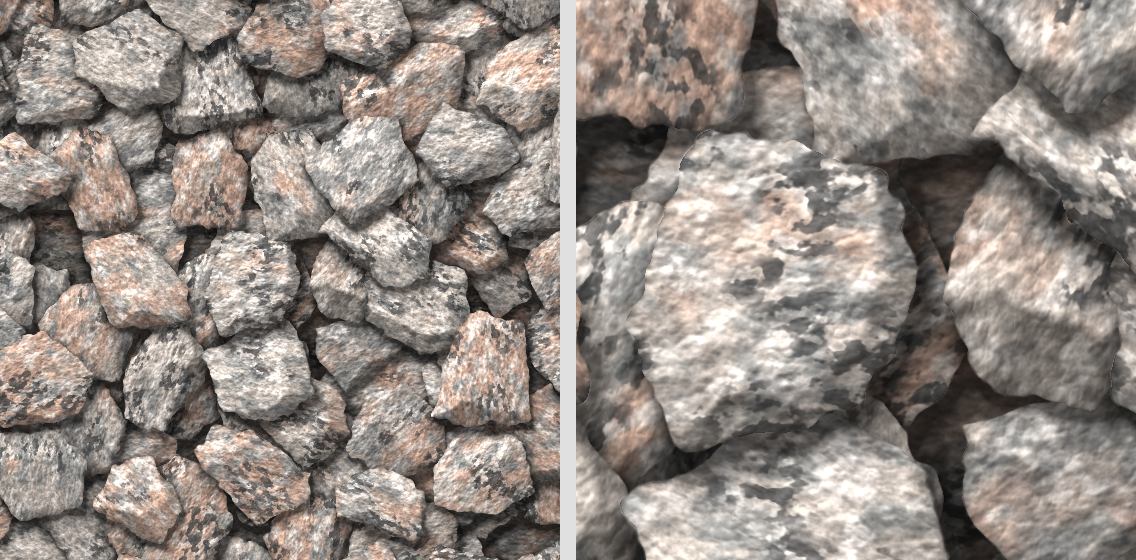
Left, the full canvas; right, a detail of the centre.
Give the GLSL for this texture, as a three.js fragment shader.

```glsl
// Heap of crushed granite: angular grey and pink stones with dark mica flecks.
varying vec2 vUv;

#define GRID 5.1          // stones across one layer
#define LAYERS 4
#define SIDES 6
#define EDGE 0.0012       // softness of outlines
#define ROUNDING 0.006    // softness of corners and facets
#define ROUGHNESS 0.021   // raggedness of outlines
#define RELIEF 1.5        // strength of surface bumps
#define SHADOW 0.62
#define SHADOW_REACH 0.009
#define MICA 0.72         // darkness of flecks
#define PINKNESS 0.75

const vec3 LIGHT = vec3(-0.29, 0.62, 0.73);
const vec3 GREY = vec3(0.735, 0.695, 0.66);
const vec3 PALE = vec3(0.86, 0.83, 0.805);
const vec3 PINK = vec3(0.76, 0.605, 0.525);
const vec3 SLATE = vec3(0.575, 0.57, 0.56);
const vec3 FLECK = vec3(0.23, 0.235, 0.24);

// The topmost stone at a point, and the light falling on it.
struct Surface {
  vec2 id;
  vec2 centre;
  float turn;
  float light;
};

float hash(vec2 p) {
  return fract(sin(dot(p, vec2(127.1, 311.7))) * 43758.5453);
}

float noise(vec2 p) {
  vec2 i = floor(p), f = fract(p);
  f = f * f * (3.0 - 2.0 * f);
  return mix(mix(hash(i), hash(i + vec2(1, 0)), f.x),
             mix(hash(i + vec2(0, 1)), hash(i + vec2(1, 1)), f.x), f.y);
}

float fbm(vec2 p) {
  float sum = 0.0, amp = 0.54;
  for (int i = 0; i < 3; i++) {
    sum += amp * noise(p);
    p = mat2(1.6, 1.2, -1.2, 1.6) * p + 3.7;
    amp *= 0.55;
  }
  return sum;
}

// Chipped surface height: broad lumps broken by sharp ridges.
float chips(vec2 p) {
  return fbm(p * 55.0) + 0.6 * abs(fbm(p * 100.0 + 9.0) - 0.5);
}

// Mineral colour at p, in the frame of one stone.
vec3 granite(vec2 p, vec2 id) {
  float patches = fbm(p * 15.0);
  float grain = fbm(p * 190.0);
  float blotch = fbm(p * 38.0 + 21.0);
  float kind = hash(id + 5.1);
  vec3 c = mix(GREY, SLATE, smoothstep(0.42, 0.68, blotch + 0.25 * (hash(id + 8.3) - 0.5)));
  float pink = smoothstep(0.38, 0.68, patches + 0.6 * (kind - 0.56));
  c = mix(c, PINK, PINKNESS * pink * smoothstep(0.2, 0.55, 1.0 - blotch));
  c = mix(c, PALE, 0.7 * smoothstep(0.48, 0.68, fbm(p * 70.0 + 40.0)));
  float zone = smoothstep(0.46, 0.68, fbm(p * 20.0 + 60.0) + 0.14 * (hash(id + 2.9) - 0.5));
  float fleck = smoothstep(0.47, 0.64, fbm(p * 120.0 + 80.0) + 0.13 * zone - 0.07);
  c = mix(c, FLECK, MICA * fleck * (0.15 + 0.85 * zone));
  return c * (0.7 + 0.6 * grain);
}

// Lays one stone, and its shadow, over the surface below.
void layStone(vec2 p, vec2 id, vec2 centre, inout Surface top) {
  vec2 q = p - centre;
  float turn = 6.2832 * hash(id + 1.7);
  float girth = hash(id + 3.3);
  vec2 radii = vec2(mix(0.078, 0.125, girth), mix(0.056, 0.09, fract(girth * 7.0)));
  vec2 tilt = (vec2(hash(id + 7.7), hash(id + 9.9)) - 0.5) * 0.8;

  // Outline, shadow outline and facet normal from a ring of cutting planes.
  float outline = -1.0, shade = -1.0;
  float height = 0.027 + dot(q, tilt);
  vec3 normal = normalize(vec3(-tilt, 1.0));
  for (int k = 0; k < SIDES; k++) {
    float h = hash(id + float(k) * 1.37 + 11.0);
    float a = 6.2832 * (float(k) + 0.65 * h) / float(SIDES);
    vec2 axis = vec2(cos(a), sin(a));
    vec2 n = vec2(cos(a + turn), sin(a + turn));
    float d = dot(q, n) - length(radii * axis) * mix(0.8, 1.06, fract(h * 13.0));
    float blend = clamp(0.5 + 0.5 * (d - outline) / ROUNDING, 0.0, 1.0);
    outline = mix(outline, d, blend) + ROUNDING * blend * (1.0 - blend);
    shade = max(shade, d + 0.017 * dot(LIGHT.xy, n));
    float slope = mix(0.45, 1.9, fract(h * 29.0));
    blend = clamp(0.5 + 0.5 * (height + slope * d) / ROUNDING, 0.0, 1.0);
    normal = mix(normal, normalize(vec3(n * slope, 1.0)), blend);
    height = min(height, -slope * d);
  }

  float lit = max(dot(normalize(normal), LIGHT), 0.0);
  float light = (0.64 + 0.62 * lit) * mix(0.92, 1.08, fract(girth * 31.0));
  light *= 1.0 - 0.2 * exp(min(outline, 0.0) / 0.003);
  float dimmed = top.light * (1.0 - SHADOW * exp(-max(shade, 0.0) / SHADOW_REACH));
  top.light = mix(max(dimmed, 0.2), light, 1.0 - smoothstep(-EDGE, EDGE, outline));
  if (outline < 0.0) {
    top.id = id;
    top.centre = centre;
    top.turn = turn;
  }
}

void main() {
  vec2 ragged = vUv + ROUGHNESS * (vec2(fbm(vUv * 32.0), fbm(vUv * 32.0 + 50.0)) - 0.5);
  Surface top = Surface(vec2(0.0), vec2(0.0), 0.0, 0.6);

  // Jittered grids of stones, stacked from bottom to top.
  for (int layer = 0; layer < LAYERS; layer++) {
    float z = float(layer);
    vec2 offset = z * vec2(0.37, 0.61);
    vec2 cell = floor(vUv * GRID + offset - 0.5);
    for (int n = 0; n < 4; n++) {
      vec2 id = cell + vec2(mod(float(n), 2.0), floor(float(n) / 2.0));
      vec2 seed = id + z * 19.3;
      vec2 jitter = 0.3 + 0.4 * vec2(hash(seed + 0.3), hash(seed + 0.8));
      if (hash(seed + 37.0) > 0.08 * z) {
        layStone(ragged, seed, (id + jitter - offset) / GRID, top);
      }
    }
  }

  // Stretched texture frame, with bumps lit along the light direction.
  float c = cos(top.turn), s = sin(top.turn);
  mat2 frame = mat2(0.8 * c, -1.15 * s, 0.8 * s, 1.15 * c);
  vec2 t = frame * (vUv - top.centre) + 4.0 * vec2(hash(top.id + 23.0), hash(top.id + 29.0));
  float bump = chips(t) - chips(t + frame * LIGHT.xy * 0.003);
  float light = top.light * max(1.0 + RELIEF * bump, 0.2);
  gl_FragColor = vec4(clamp(granite(t, top.id) * light, 0.03, 1.0), 1.0);
}
```
